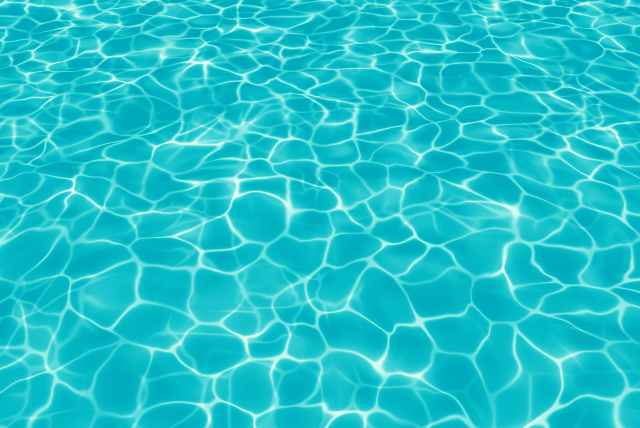
Give the GLSL for this texture, as a WebGL 1 fragment shader.

```glsl
precision highp float;
uniform vec2 u_resolution;

// View: height of the horizon, cells across, stretch along the depth
const float HORIZON = 1.8;
const float CELLS = 13.0;
const float DEPTH = 2.0;
// Light net
const float JITTER = 0.84;
const float ROUNDING = 24.0;
const float LINE_NEAR = 0.031;
const float LINE_FAR = 0.08;
const float GLOW_WIDTH = 0.1;
const float LINE_LIGHT = 0.40;
const float GLOW_LIGHT = 0.20;
const float VEIL_LIGHT = 0.42;
const float WISP_LIGHT = 0.11;
// Water colours, from shade to full light
const vec3 DEEP = vec3(0.0, 0.665, 0.73);
const vec3 BODY = vec3(0.02, 0.735, 0.777);
const vec3 LIT = vec3(0.33, 0.85, 0.85);
const vec3 FLARE = vec3(0.86, 0.99, 0.94);

float hash(vec2 p) {
  return fract(sin(dot(p, vec2(127.1, 311.7))) * 43758.5453);
}

vec2 hash2(vec2 p) {
  return vec2(hash(p), hash(p + 37.3));
}

float noise(vec2 p) {
  vec2 i = floor(p), f = fract(p);
  f = f * f * f * (f * (f * 6.0 - 15.0) + 10.0);
  return mix(mix(hash(i), hash(i + vec2(1.0, 0.0)), f.x),
             mix(hash(i + vec2(0.0, 1.0)), hash(i + 1.0), f.x), f.y);
}

vec2 noise2(vec2 p) {
  return vec2(noise(p), noise(p + 51.7)) - 0.5;
}

// Bends straight cell walls into flowing curves
vec2 warp(vec2 p) {
  p += 0.9 * noise2(p * 0.45);
  p += 0.45 * noise2(p * 1.1 + 9.0);
  return p + 0.14 * noise2(p * 2.7 + 23.0);
}

vec2 site(vec2 cell) {
  return 0.5 + JITTER * (hash2(cell) - 0.5);
}

// Distance to the nearest cell wall, with rounded corners
float wallDistance(vec2 p) {
  vec2 cell = floor(p), f = fract(p);
  vec2 nearCell = vec2(0.0), nearest = vec2(0.0);
  float best = 8.0;
  for (int j = -1; j <= 1; j++) {
    for (int i = -1; i <= 1; i++) {
      vec2 o = vec2(float(i), float(j));
      vec2 r = o + site(cell + o) - f;
      float d = dot(r, r);
      if (d < best) { best = d; nearest = r; nearCell = o; }
    }
  }
  float sum = 0.0;
  for (int j = -2; j <= 2; j++) {
    for (int i = -2; i <= 2; i++) {
      vec2 o = nearCell + vec2(float(i), float(j));
      vec2 r = o + site(cell + o) - f;
      vec2 across = r - nearest;
      if (dot(across, across) > 0.0001)
        sum += exp(-ROUNDING * dot(0.5 * (r + nearest), normalize(across)));
    }
  }
  return max(-log(sum) / ROUNDING, 0.0);
}

// Sharp line with a soft halo
float caustic(float d, float width, float power) {
  float core = exp(-d * d / (width * width));
  return LINE_LIGHT * core * power + GLOW_LIGHT * exp(-d / GLOW_WIDTH) * (0.3 + 0.7 * power);
}

vec3 waterColour(float t) {
  vec3 c = mix(DEEP, BODY, smoothstep(0.0, 0.2, t));
  c = mix(c, LIT, clamp((t - 0.18) / 0.32, 0.0, 1.0));
  return mix(c, FLARE, clamp((t - 0.5) / 0.5, 0.0, 1.0));
}

void main() {
  vec2 uv = gl_FragCoord.xy / u_resolution.y;
  float x = uv.x - 0.5 * u_resolution.x / u_resolution.y;
  float far = uv.y;
  vec2 ground = CELLS * vec2(x, DEPTH) / (HORIZON - far);
  vec2 p = warp(ground);
  float width = mix(LINE_NEAR, LINE_FAR, far * far);

  // Main net, and a finer broken net laid over it
  float power = 0.3 + 1.05 * noise(p * 1.3 + 4.0);
  float light = caustic(wallDistance(p), width, power);
  vec2 q = warp(ground * 1.1 + 70.0);
  float patches = smoothstep(0.35, 0.75, noise(ground * 0.8 + 15.0));
  light += 0.55 * patches * caustic(wallDistance(q), width * 1.3, 0.8);

  // Soft veils and broad wisps of light inside the cells
  float veil = noise(p * 1.7 + 31.0) * noise(q * 1.1 + 5.0);
  float wisp = 1.0 - abs(2.0 * noise(q * 1.3 + 44.0) - 1.0);
  light += VEIL_LIGHT * veil + WISP_LIGHT * pow(wisp, 4.0) * smoothstep(0.3, 0.7, noise(p + 83.0));

  // Flat glints and dark ripples on the distant surface
  float ripple = noise(p * vec2(0.9, 1.5) + 62.0);
  float distant = smoothstep(0.35, 1.0, far);
  light += distant * (0.18 * smoothstep(0.62, 0.9, ripple) - 0.12 * (1.0 - ripple));

  gl_FragColor = vec4(waterColour(clamp(light, 0.0, 1.0)), 1.0);
}
```
